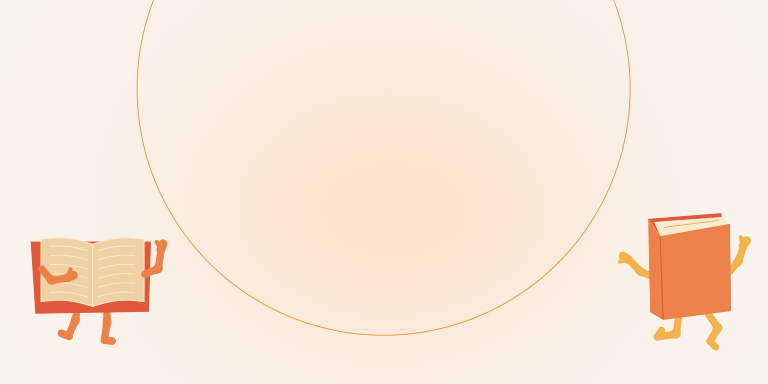
Reproduce this background procedurally as a Shadertoy shader.

```glsl
// Warm paper backdrop with a peach glow, a thin ring and two books with limbs.

// Lengths are hundredths of the canvas height.
const vec3 PAPER = vec3(0.973, 0.957, 0.937);
const vec3 GLOW = vec3(0.990, 0.905, 0.830);
const vec3 GLOW_CORE = vec3(0.988, 0.880, 0.785);
const vec3 RING = vec3(0.94, 0.60, 0.25);
const vec3 ORANGE = vec3(0.92, 0.51, 0.29);
const vec3 RED = vec3(0.88, 0.35, 0.23);
const vec3 YELLOW = vec3(0.95, 0.70, 0.30);
const vec3 PAGE = vec3(0.94, 0.82, 0.64);
const vec3 CREAM = vec3(0.98, 0.92, 0.81);

const vec2 GLOW_CENTRE = vec2(100.0, 48.0);
const vec2 GLOW_SIZE = vec2(58.0, 52.0);
const vec2 CORE_CENTRE = vec2(104.0, 45.0);
const vec2 CORE_SIZE = vec2(36.0, 21.0);
const vec2 RING_CENTRE = vec2(99.9, 76.9);
const float RING_RADIUS = 64.2;
const float RING_WIDTH = 0.25;
const float LIMB_RADIUS = 0.95;
const vec2 SPREAD_CENTRE = vec2(24.1, 28.3);
const vec2 SPREAD_HALF = vec2(13.3, 8.0);
const float ROW_GAP = 2.4;

float pixelSize;

void paint(inout vec3 col, vec3 ink, float d) {
    col = mix(col, ink, 1.0 - smoothstep(-0.6 * pixelSize, 0.6 * pixelSize, d));
}

float glow(vec2 p, vec2 centre, vec2 size) {
    vec2 q = (p - centre) / size;
    return exp(-dot(q, q));
}

float segment(vec2 p, vec2 a, vec2 b) {
    vec2 e = b - a;
    return length(p - a - e * clamp(dot(p - a, e) / dot(e, e), 0.0, 1.0));
}

// Two bones with a softened joint
float limb(vec2 p, vec2 a, vec2 b, vec2 c) {
    float d1 = segment(p, a, b), d2 = segment(p, b, c);
    float h = max(1.0 - abs(d1 - d2), 0.0);
    return min(d1, d2) - 0.2 * h * h - LIMB_RADIUS;
}

// A palm with a thumb, pointing along dir
float hand(vec2 p, vec2 at, vec2 dir) {
    vec2 side = vec2(-dir.y, dir.x);
    float palm = segment(p, at, at + 1.6 * dir) - 1.15;
    float thumb = segment(p, at, at + 1.5 * dir + 1.7 * side) - 0.55;
    return min(palm, thumb);
}

float edge(vec2 p, vec2 a, vec2 b) {
    vec2 e = normalize(b - a);
    return dot(p - a, vec2(-e.y, e.x));
}

// Convex quad, corners clockwise
float quad(vec2 p, vec2 a, vec2 b, vec2 c, vec2 d) {
    return max(max(edge(p, a, b), edge(p, b, c)), max(edge(p, c, d), edge(p, d, a)));
}

void openBook(inout vec3 col, vec2 p) {
    // Legs and raised arm
    paint(col, ORANGE, limb(p, vec2(20.3, 20.6), vec2(19.6, 16.5), vec2(18.0, 12.9)));
    paint(col, ORANGE, segment(p, vec2(16.0, 13.2), vec2(18.0, 12.4)) - 1.0);
    paint(col, ORANGE, limb(p, vec2(27.8, 20.0), vec2(27.9, 16.0), vec2(27.2, 11.7)));
    paint(col, ORANGE, segment(p, vec2(27.2, 11.4), vec2(29.2, 11.2)) - 1.0);
    paint(col, RED, quad(p, vec2(8.1, 37.0), vec2(39.2, 37.0), vec2(38.7, 18.9), vec2(9.3, 18.4)) - 0.1);

    // Page spread, curling up from the spine
    vec2 q = p - SPREAD_CENTRE;
    float u = abs(q.x) / SPREAD_HALF.x;
    q.y -= 1.3 * u + 0.9 * sin(3.14159 * min(u, 1.0));
    vec2 box = abs(q) - SPREAD_HALF;
    float sheet = max(box.x, box.y);
    paint(col, CREAM, sheet - 0.25);
    paint(col, PAGE, sheet);
    paint(col, CREAM, max(abs(q.x) - 0.12, sheet));

    // Rows of text
    float row = abs(mod(q.y, ROW_GAP) - 0.5 * ROW_GAP) - 0.12;
    float margin = max(abs(abs(q.x) - 6.2) - 4.8, abs(q.y) - 6.8);
    paint(col, CREAM, max(row, margin));

    // Arms
    paint(col, ORANGE, limb(p, vec2(10.9, 29.9), vec2(13.4, 27.0), vec2(17.8, 27.6)));
    paint(col, ORANGE, hand(p, vec2(17.6, 27.7), vec2(0.93, 0.37)));
    paint(col, ORANGE, limb(p, vec2(37.7, 28.6), vec2(41.2, 30.0), vec2(41.9, 34.6)));
    paint(col, ORANGE, hand(p, vec2(41.9, 35.0), vec2(0.35, 0.94)));
}

void closedBook(inout vec3 col, vec2 p) {
    // Arms and legs
    paint(col, YELLOW, limb(p, vec2(170.6, 27.6), vec2(166.8, 29.3), vec2(163.9, 32.3)));
    paint(col, YELLOW, hand(p, vec2(163.6, 32.4), vec2(-0.82, 0.57)));
    paint(col, YELLOW, limb(p, vec2(190.0, 29.3), vec2(192.3, 32.0), vec2(193.7, 36.0)));
    paint(col, YELLOW, hand(p, vec2(193.5, 36.0), vec2(0.55, 0.83)));
    paint(col, YELLOW, limb(p, vec2(176.7, 17.5), vec2(176.1, 13.0), vec2(171.4, 12.3)));
    paint(col, YELLOW, segment(p, vec2(171.1, 12.2), vec2(172.3, 14.0)) - 0.9);
    paint(col, YELLOW, limb(p, vec2(184.6, 18.0), vec2(187.0, 14.6), vec2(184.9, 11.2)));
    paint(col, YELLOW, segment(p, vec2(184.9, 11.1), vec2(186.4, 9.6)) - 0.9);

    // Back cover, page block, spine and front cover
    paint(col, RED, quad(p, vec2(168.8, 43.0), vec2(187.8, 44.5), vec2(188.2, 41.8), vec2(172.0, 38.5)));
    paint(col, CREAM, quad(p, vec2(170.3, 42.2), vec2(188.0, 43.5), vec2(189.9, 41.6), vec2(172.1, 38.3)));
    paint(col, YELLOW, segment(p, vec2(173.0, 40.8), vec2(187.0, 42.6)) - 0.12);
    paint(col, ORANGE, quad(p, vec2(168.8, 43.0), vec2(171.9, 38.5), vec2(172.7, 16.7), vec2(169.3, 18.7)));
    paint(col, ORANGE, quad(p, vec2(171.9, 38.5), vec2(190.1, 41.7), vec2(190.4, 19.0), vec2(172.7, 16.7)));
    paint(col, RED, segment(p, vec2(171.9, 38.3), vec2(172.7, 17.0)) - 0.15);
}

void mainImage(out vec4 fragColor, in vec2 fragCoord) {
    pixelSize = 100.0 / iResolution.y;
    vec2 p = fragCoord * pixelSize;

    vec3 col = mix(PAPER, GLOW, glow(p, GLOW_CENTRE, GLOW_SIZE));
    col = mix(col, GLOW_CORE, 0.8 * glow(p, CORE_CENTRE, CORE_SIZE));
    paint(col, RING, abs(length(p - RING_CENTRE) - RING_RADIUS) - 0.5 * RING_WIDTH);
    openBook(col, p);
    closedBook(col, p);
    fragColor = vec4(col, 1.0);
}
```
